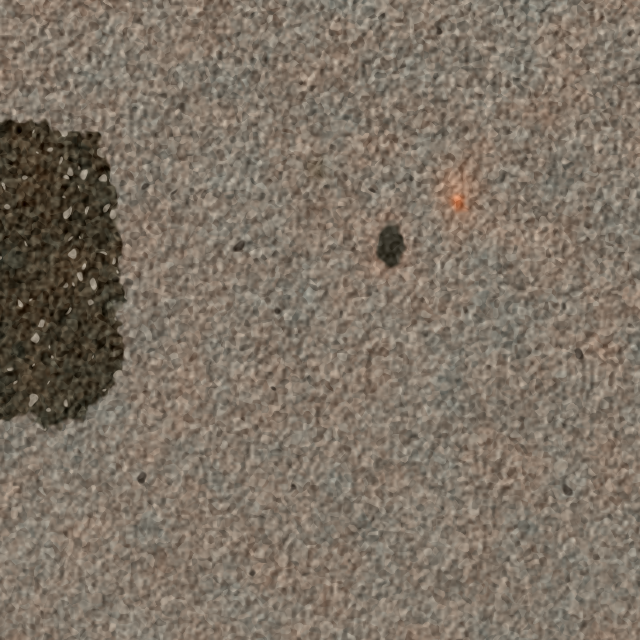
This texture is drawn by a WebGL 1 fragment shader. Its source:

```glsl
precision highp float;
// Weathered concrete: soft irregular grains with embossed relief and warm/cool mottling.
// Over it lie a damp dark stain with pale chips, a small dark blot, a rust mark
// and sparse specks, all built from hashes, value noise and distance functions.
uniform vec2 u_resolution;

#define GRAIN_FREQ 112.0
#define RELIEF_FREQ 125.0
#define FINE_FREQ 185.0
#define GRAIN_CONTRAST 0.165
#define RELIEF_CONTRAST 0.165
#define FINE_CONTRAST 0.15
#define MOTTLE 0.05
#define TINT 0.075
#define CONCRETE vec3(0.512, 0.467, 0.416)
#define STAIN_GAIN vec3(0.47, 0.46, 0.39)
#define CHIP_COLOR vec3(0.63, 0.59, 0.53)
#define RUST_COLOR vec3(0.80, 0.45, 0.27)

vec3 hash3(vec2 p) {
  vec3 q = fract(p.xyx * vec3(0.1031, 0.1030, 0.0973));
  q += dot(q, q.yxz + 33.33);
  return fract((q.xxy + q.yzz) * q.zyx);
}

float noise(vec2 p) {
  vec2 i = floor(p), f = fract(p);
  f = f * f * (3.0 - 2.0 * f);
  return mix(mix(hash3(i).x, hash3(i + vec2(1, 0)).x, f.x),
             mix(hash3(i + vec2(0, 1)).x, hash3(i + vec2(1, 1)).x, f.x), f.y);
}

// Signed layered noise, roughly -0.5 to 0.5
float fbm(vec2 p) {
  float sum = 0.0, gain = 0.5;
  for (int k = 0; k < 4; k++) {
    sum += gain * (noise(p) - 0.5);
    p = mat2(1.6, 1.2, -1.2, 1.6) * p + 17.3;
    gain *= 0.55;
  }
  return sum;
}

// Soft Voronoi grains: x = tone, y = tint, both centred on zero
vec2 grains(vec2 p) {
  vec2 cell = floor(p), sum = vec2(0.0);
  float total = 0.0001;
  for (int y = -1; y <= 1; y++)
    for (int x = -1; x <= 1; x++) {
      vec2 c = cell + vec2(x, y);
      vec2 d = c + hash3(c).xy - p;
      float w = exp(-16.0 * dot(d, d));
      sum += w * (hash3(c + 71.7).xy - 0.5);
      total += w;
    }
  return sum / total;
}

// Scattered blobs with random radii; 'density' is the chance per cell
float scatter(vec2 p, float density, float minR, float maxR, float soft) {
  vec2 cell = floor(p);
  float mask = 0.0;
  for (int y = -1; y <= 1; y++)
    for (int x = -1; x <= 1; x++) {
      vec2 c = cell + vec2(x, y);
      vec3 h = hash3(c + 9.1), s = hash3(c + 143.9);
      vec2 d = p - c - h.xy;
      d.x += (s.y - 0.5) * d.y;
      float r = mix(minR, maxR, s.x * s.x);
      float blob = 1.0 - smoothstep(r - soft, r + soft, length(d * vec2(1.1, 0.9)));
      mask = max(mask, blob * step(h.z, density));
    }
  return mask;
}

float roundedBox(vec2 p, vec2 halfSize, float radius) {
  vec2 q = abs(p) - halfSize + radius;
  return length(max(q, 0.0)) + min(max(q.x, q.y), 0.0) - radius;
}

void main() {
  vec2 uv = gl_FragCoord.xy / u_resolution;
  vec2 ragged = vec2(noise(uv * 85.0), noise(uv * 85.0 + 40.0)) - 0.5;
  vec2 warped = uv + 0.008 * ragged;

  // Grain tone, side-lit relief and fine grit; crisper towards the top
  vec2 grain = grains(uv * GRAIN_FREQ + ragged);
  vec2 rp = uv * RELIEF_FREQ * vec2(1.1, 0.9);
  float relief = noise(rp) - noise(rp + vec2(0.6, -0.5));
  float grit = noise(uv * FINE_FREQ + 31.0) - 0.5;
  float tone = GRAIN_CONTRAST * grain.x + RELIEF_CONTRAST * relief + FINE_CONTRAST * grit;
  tone *= mix(0.9, 1.15, uv.y);
  tone += MOTTLE * fbm(uv * 9.0);

  // Pinkish and blue-grey patches
  float warmth = fbm(uv * 17.0 + 5.0) + 0.35 * grain.y + 0.25 * fbm(uv * 55.0);
  vec3 color = CONCRETE + tone * vec3(1.0, 0.98, 0.93)
             + TINT * warmth * vec3(0.9, -0.15, -0.55);
  color = mix(color, CHIP_COLOR, 0.5 * scatter(warped * 48.0, 0.035, 0.12, 0.42, 0.1));

  // Damp stain with ragged rim, deep pores and pale chips
  float rim = roundedBox(uv - vec2(-0.01, 0.575), vec2(0.195, 0.232), 0.11);
  rim += 0.022 * ragged.x + 0.035 * fbm(uv * 28.0);
  float stain = 1.0 - smoothstep(-0.005, 0.005, rim);
  vec3 damp = color * STAIN_GAIN + 0.5 * tone + vec3(0.045, 0.01, -0.01) * (warmth + 0.2);
  float chips = scatter(warped * 62.0 + 3.0, 0.17, 0.13, 0.5, 0.09);
  damp = mix(damp, CHIP_COLOR + 0.7 * tone, 0.82 * chips);
  color = mix(color, damp, stain);

  // Small blot inside a pale pink halo
  vec2 blotP = (warped - vec2(0.611, 0.617)) / vec2(0.021, 0.034);
  float blotR = length(blotP);
  color += vec3(0.075, 0.03, 0.015) * exp(-0.35 * blotR * blotR);
  float blot = 1.0 - smoothstep(0.8, 1.15, blotR);
  color = mix(color, vec3(0.20, 0.19, 0.15) + 0.5 * tone, 0.94 * blot);

  // Rust mark with a faint trail, and a dull brown smudge
  vec2 rustP = warped - vec2(0.715, 0.682);
  float rust = 0.85 * exp(-dot(rustP, rustP) / 0.00028);
  vec2 trailP = (rustP - vec2(0.0, 0.015)) / vec2(0.035, 0.06);
  rust = max(rust, 0.3 * exp(-dot(trailP, trailP)));
  color = mix(color, RUST_COLOR + tone, rust);
  vec2 smudgeP = (warped - vec2(0.496, 0.735)) / 0.018;
  color = mix(color, vec3(0.32, 0.27, 0.19) + tone, 0.55 * exp(-dot(smudgeP, smudgeP)));

  // Sparse dark specks
  float specks = scatter(warped * 15.0 + 7.0, 0.08, 0.055, 0.13, 0.035);
  color = mix(color, vec3(0.21, 0.18, 0.15) + 0.5 * tone, 0.8 * specks);
  gl_FragColor = vec4(clamp(color, 0.0, 1.0), 1.0);
}
```
